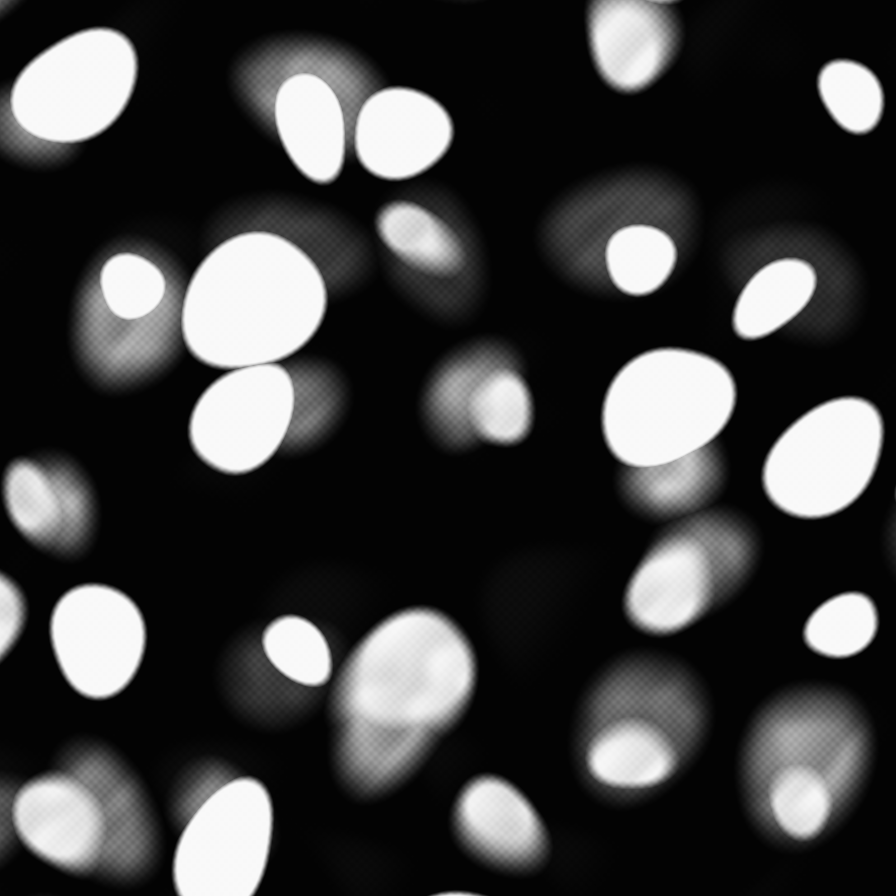
This background is drawn by a WebGL 2 fragment shader. Its source:

```glsl
#version 300 es
precision highp float;
// Scattered glowing cells on black: crisp bright ovals among blurred, mottled grey ones.

uniform vec2 u_resolution;
out vec4 outColor;

const float TAU = 6.2831853;
const float GRID = 5.0;           // cells per canvas height
const float SEED = 61.0;
const float OCCUPANCY = 0.82;     // share of grid cells holding a body
const float HALO_SHARE = 0.7;     // share of bodies with a blurred companion
const float BLURRED_SHARE = 0.42; // share of bodies out of focus
const vec2 BODY_RADIUS = vec2(0.037, 0.108);
const vec2 HALO_RADIUS = vec2(0.035, 0.068);
const vec2 HALO_LEVEL = vec2(0.16, 0.78);
const float SHARP_EDGE = 0.005;
const float BLUR_EDGE = 0.027;
const float WOBBLE = 0.06;
const float BACKGROUND = 0.012;
const float SMUDGE = 0.035;
const float WEAVE_PITCH = 96.0;   // fine lattice seen in the blurred greys
const float WEAVE_DEPTH = 0.035;

vec4 hash4(vec2 cell) {
    vec4 p = fract(cell.xyxy * vec4(0.1031, 0.1030, 0.0973, 0.1099));
    p += dot(p, p.wzxy + 33.33);
    return fract((p.xxyz + p.yzzw) * p.zywx);
}

vec2 direction(float angle) {
    return vec2(cos(angle), sin(angle));
}

// Layered sines, roughly -1 to 1
float mottle(vec2 p) {
    float broad = sin(p.x * 43.0 + 2.0 * sin(p.y * 29.0)) * sin(p.y * 51.0 + 2.0 * sin(p.x * 23.0));
    float fine = sin(p.x * 97.0 - p.y * 61.0 + 2.0 * broad);
    return 0.7 * broad + 0.3 * fine;
}

// Distance to a rotated oval with a gently uneven outline
float ovalDistance(vec2 p, float radius, float stretch, float angle, float phase) {
    vec2 axis = direction(angle);
    vec2 q = vec2(dot(p, axis), dot(p, vec2(-axis.y, axis.x)));
    q /= vec2(stretch, 1.0 / stretch);
    float turn = atan(q.y, q.x + 1e-5);
    float uneven = sin(2.0 * turn + phase) + 0.7 * sin(3.0 * turn + 2.0 * phase);
    return length(q) - radius * (1.0 + WOBBLE * uneven);
}

float coverage(float dist, float edge) {
    return 1.0 - smoothstep(-edge, edge, dist);
}

// One body and its blurred companion
float cellLight(vec2 uv, vec2 cell, float pixel, float grain) {
    vec2 key = cell + SEED;
    vec4 place = hash4(key);
    vec4 form = hash4(key + 37.0);
    vec4 focus = hash4(key + 83.0);
    vec4 halo = hash4(key + 131.0);
    if (place.z > OCCUPANCY) return 0.0;

    vec2 p = uv - (cell + mix(vec2(0.2), vec2(0.8), place.xy)) / GRID;
    float radius = mix(BODY_RADIUS.x, BODY_RADIUS.y, pow(form.x, 3.0));
    float stretch = mix(1.02, 1.28, form.y);
    float dist = ovalDistance(p, radius, stretch, form.z * TAU, form.w * TAU);

    // Focus falls off toward one flank of the blurred bodies
    float blurred = step(focus.x, BLURRED_SHARE);
    vec2 flank = direction(focus.y * TAU);
    float facing = dot(p, flank) / (length(p) + 1e-5);
    float softness = blurred * mix(0.2, 1.0, smoothstep(-0.5, 0.8, facing));
    float edge = max(mix(SHARP_EDGE, BLUR_EDGE, softness), pixel);
    float level = mix(0.975, 0.89 + 0.08 * grain, blurred);
    float light = level * coverage(dist, edge);

    // Dim companion, partly hidden behind the body
    if (halo.x < HALO_SHARE) {
        vec2 offset = flank * radius * mix(0.6, 1.05, focus.z);
        float haloRadius = mix(HALO_RADIUS.x, HALO_RADIUS.y, halo.y);
        float haloDist = ovalDistance(p - offset, haloRadius, mix(1.05, 1.3, focus.w),
                                      halo.w * TAU, halo.z * TAU);
        float haloLevel = mix(HALO_LEVEL.x, HALO_LEVEL.y, halo.z) * (1.0 + 0.22 * grain);
        light = max(light, haloLevel * coverage(haloDist, BLUR_EDGE));
    }
    return light;
}

void main() {
    vec2 uv = gl_FragCoord.xy / u_resolution.y;
    float pixel = 1.0 / u_resolution.y;
    float grain = mottle(uv);

    // Near-black ground with faint smudges
    float smudge = smoothstep(0.2, 1.0, mottle(uv * 0.3 + 0.4));
    float light = BACKGROUND + SMUDGE * smudge;

    // Brightest contribution of the neighbouring grid cells
    vec2 home = floor(uv * GRID);
    for (int y = -1; y <= 1; y++) {
        for (int x = -1; x <= 1; x++) {
            light = max(light, cellLight(uv, home + vec2(x, y), pixel, grain));
        }
    }

    // Fine lattice, strongest in the mid greys
    vec2 weave = sin(uv * WEAVE_PITCH * TAU);
    light += WEAVE_DEPTH * weave.x * weave.y * 4.0 * light * (1.0 - light);

    outColor = vec4(vec3(clamp(light, 0.0, 1.0)), 1.0);
}
```
